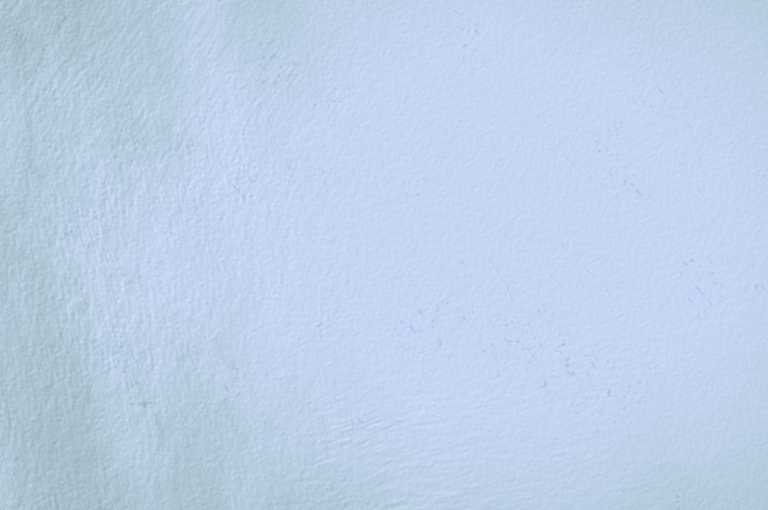
A WebGL 1 fragment shader for this texture:

```glsl
precision highp float;
// Pale blue brushed plaster wall with fine relief, creases and shaded edges.
uniform vec2 u_resolution;

#define LIGHT_TONE vec3(0.774, 0.834, 0.953)
#define MID_TONE vec3(0.728, 0.808, 0.887)
#define DARK_TONE vec3(0.650, 0.745, 0.790)
#define GLOW_CENTRE vec2(0.98, 0.55)
#define EDGE_SHADE 0.80
#define RELIEF 0.135
#define BLOTCH 0.75
#define CREASE 0.16
#define LIGHT_STEP vec2(-0.0021, 0.0021)
#define SCRATCHES 6

float hash(vec2 p) {
  vec3 q = fract(p.xyx * vec3(0.1031, 0.1030, 0.0973));
  q += dot(q, q.yzx + 33.33);
  return fract((q.x + q.y) * q.z);
}

float noise(vec2 p) {
  vec2 i = floor(p);
  vec2 f = fract(p);
  f = f * f * (3.0 - 2.0 * f);
  return mix(mix(hash(i), hash(i + vec2(1.0, 0.0)), f.x),
             mix(hash(i + vec2(0.0, 1.0)), hash(i + vec2(1.0, 1.0)), f.x), f.y);
}

vec2 turn(vec2 p, float angle) {
  float c = cos(angle);
  float s = sin(angle);
  return vec2(c * p.x + s * p.y, c * p.y - s * p.x) + 9.0;
}

float fbm(vec2 p) {
  float sum = 0.0;
  float gain = 0.5;
  for (int i = 0; i < 4; i++) {
    sum += gain * noise(p);
    p = mat2(1.6, 1.2, -1.2, 1.6) * p + 17.3;
    gain *= 0.5;
  }
  return sum / 0.9375;
}

// Brush marks running along the given angle
float strokes(vec2 p, float angle, vec2 density) {
  float coarse = noise(turn(p, angle) * density);
  float fine = noise(turn(p, angle + 0.2) * density * 1.6 + 31.0);
  return 0.6 * coarse + 0.4 * fine;
}

// Plaster height: upright strokes left, diagonal on top, level ones below
float height(vec2 p) {
  vec2 w = p + 0.014 * vec2(noise(p * 9.0), noise(p * 9.0 + 40.0));
  float left = smoothstep(0.95, 0.1, p.x);
  float top = smoothstep(0.4, 0.95, p.y) * smoothstep(1.2, 0.2, p.x);
  float low = smoothstep(0.5, 0.1, p.y) * smoothstep(0.4, 0.8, p.x)
            * smoothstep(1.5, 1.0, p.x);
  float patchy = 0.4 + 1.2 * noise(p * 6.0 + 3.0);
  float grain = 0.7 * noise(turn(p, 0.5) * 175.0) + 0.3 * noise(turn(p, 1.1) * 90.0);
  float h = (0.42 + 0.3 * left) * grain;
  h += 1.2 * left * (1.0 - 0.6 * top) * patchy * strokes(w, 1.75, vec2(48.0, 140.0));
  h += 0.6 * top * patchy * strokes(w, 0.95, vec2(24.0, 150.0));
  h += 0.75 * low * patchy * strokes(w, 0.12, vec2(26.0, 125.0));
  h += 0.8 * left * noise(turn(w, 0.25) * vec2(58.0, 26.0));
  return h;
}

// Faint falling scratches, each a dark groove with a bright lip
float scratches(vec2 p) {
  float sum = 0.0;
  for (int i = 0; i < SCRATCHES; i++) {
    float k = float(i) * 7.31 + 2.0;
    vec2 start = vec2(0.85 + 0.5 * hash(vec2(k, 1.0)), 0.35 + 0.5 * hash(vec2(k, 2.0)));
    vec2 q = turn(p - start, -0.8 + 0.5 * (hash(vec2(k, 3.0)) - 0.5)) - 9.0;
    q.y += 0.012 * (noise(p * 18.0) - 0.5);
    float len = 0.08 + 0.18 * hash(vec2(k, 4.0));
    float span = smoothstep(0.0, 0.02, q.x) * smoothstep(len, len - 0.03, q.x);
    float groove = smoothstep(0.003, 0.0, abs(q.y));
    float lip = smoothstep(0.003, 0.0, abs(q.y + 0.003));
    sum += span * (0.6 * lip - groove) * smoothstep(0.2, 0.7, noise(p * 45.0));
  }
  return sum;
}

void main() {
  vec2 p = gl_FragCoord.xy / u_resolution.y;

  // Broad light falling off toward the edges, strongest on the left
  float away = length((p - GLOW_CENTRE) / vec2(1.0, 0.78));
  float tone = 1.0 - EDGE_SHADE * smoothstep(0.25, 1.05, away);

  // Uneven stains, drawn out along the upright strokes
  float left = smoothstep(1.0, 0.2, p.x);
  float stain = fbm(turn(p, 0.2) * vec2(7.0, 3.5)) - 0.5;
  tone += BLOTCH * stain * (0.25 + 0.75 * left);

  // Broken creases in the rough left part
  vec2 bent = turn(p, 0.3) + 0.04 * vec2(fbm(p * 14.0), fbm(p * 14.0 + 50.0));
  float ridge = 1.0 - abs(2.0 * noise(bent * vec2(15.0, 6.0)) - 1.0);
  float broken = smoothstep(0.45, 0.75, fbm(p * 12.0 + 8.0));
  tone -= CREASE * left * broken * smoothstep(0.75, 1.0, ridge);

  // Relief lit from the upper left, with small sparse pits
  float slope = height(p) - height(p + LIGHT_STEP);
  float pit = smoothstep(0.82, 0.95, noise(turn(p, 0.7) * vec2(150.0, 110.0)));
  pit *= smoothstep(0.6, 0.85, noise(p * 11.0 + 23.0));
  float shade = RELIEF * slope + 0.03 * scratches(p) - 0.06 * pit;

  tone = clamp(tone, 0.0, 1.0);
  vec3 color = mix(DARK_TONE, MID_TONE, smoothstep(0.0, 0.6, tone));
  color = mix(color, LIGHT_TONE, smoothstep(0.4, 0.95, tone));
  color += shade * vec3(1.1, 1.0, 0.9);
  gl_FragColor = vec4(clamp(color, 0.0, 1.0), 1.0);
}
```
